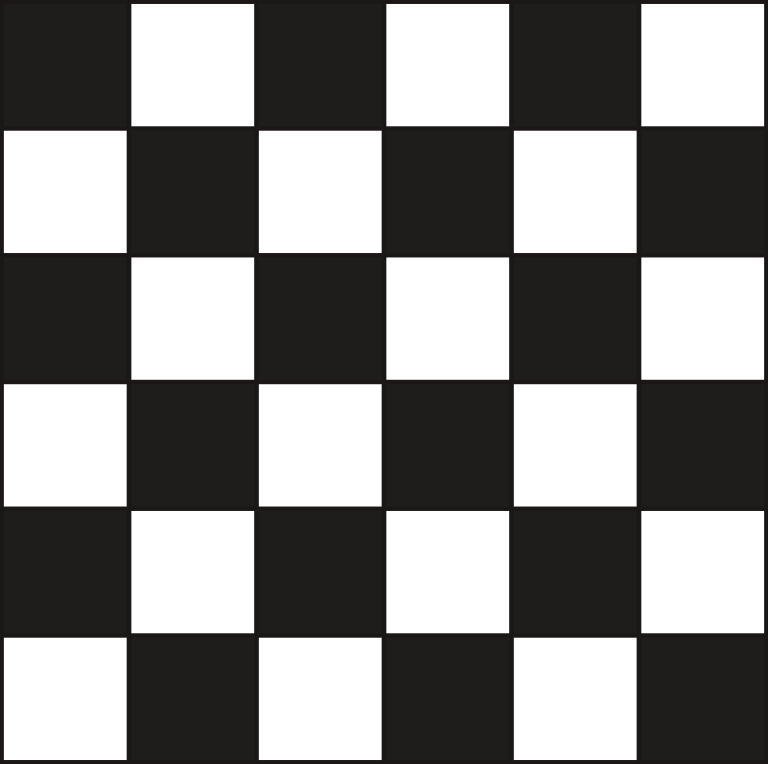
This pattern is drawn by a WebGL 1 fragment shader. Its source:

```glsl
precision highp float;
// Six by six checkerboard of white and black square tiles with thin dark joints.

uniform vec2 u_resolution;

const float TILES = 6.0;                    // tiles across and down (even, so it wraps)
const vec2 PITCH = vec2(0.1660, 0.1659);    // spacing of tile centres, share of canvas
const vec2 TILE_SIZE = vec2(0.1599, 0.1601);// tile side, share of canvas
const vec3 WHITE = vec3(1.0);
const vec3 BLACK = vec3(0.116, 0.115, 0.107);
const vec3 JOINT = vec3(0.104, 0.092, 0.092);

// Smoothed coverage of a box centred on the origin.
float boxCoverage(vec2 p, vec2 halfSize, vec2 pixel) {
  vec2 inside = clamp((halfSize - abs(p)) / pixel + 0.5, 0.0, 1.0);
  return inside.x * inside.y;
}

void main() {
  vec2 pixel = 1.0 / u_resolution;
  vec2 uv = gl_FragCoord.xy * pixel;

  // The grid is centred; the outer margin belongs to the outermost tiles.
  vec2 grid = (uv - 0.5) / PITCH + 0.5 * TILES;
  vec2 cell = clamp(floor(grid), 0.0, TILES - 1.0);
  vec2 local = (grid - cell - 0.5) * PITCH;

  // The lower left tile is white, then colours alternate.
  float isBlack = mod(cell.x + cell.y, 2.0);
  vec3 tileColor = mix(WHITE, BLACK, isBlack);

  float tile = boxCoverage(local, 0.5 * TILE_SIZE, pixel);
  gl_FragColor = vec4(mix(JOINT, tileColor, tile), 1.0);
}
```
